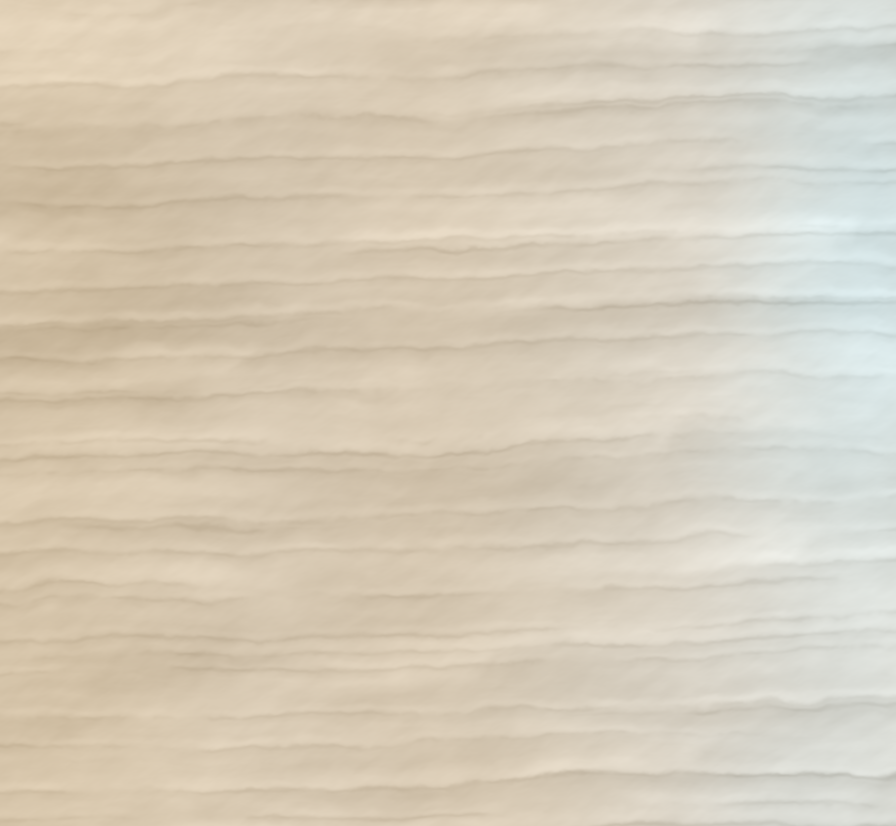
Write a WebGL 1 fragment shader that draws this texture.

```glsl
precision highp float;
// Pale layered stone: near-level strata with thin broken creases, pale flakes
// and a fine slanting grain, made from stretched value noise and jittered rows.
// Warm beige on the left fades into a cool bluish light at the right.
uniform vec2 u_resolution;

float hash(vec2 p) {
  p = fract(p * vec2(0.1031, 0.1137));
  p += dot(p, p.yx + 33.33);
  return fract((p.x + p.y) * p.x * 7.31 + p.y * 13.7);
}

float noise(vec2 p) {
  vec2 i = floor(p), f = fract(p);
  f = f * f * f * (f * (f * 6.0 - 15.0) + 10.0);
  return mix(mix(hash(i), hash(i + vec2(1.0, 0.0)), f.x),
             mix(hash(i + vec2(0.0, 1.0)), hash(i + vec2(1.0, 1.0)), f.x), f.y);
}

// Signed, layered noise around zero
float fbm(vec2 p) {
  float sum = 0.0, amp = 0.5;
  for (int i = 0; i < 4; i++) {
    sum += amp * (noise(p) - 0.5);
    p = p * 2.03 + vec2(17.3, 9.1);
    amp *= 0.5;
  }
  return sum;
}

float bell(float d, float width) {
  return exp(-d * d / (width * width));
}

// Broken dark line per row, with a lit lip above and soft shade below
float crease(vec2 s, float rows, float breaks, float width) {
  float y = s.y * rows;
  float row = floor(y);
  float d = fract(y) - mix(0.36, 0.64, hash(vec2(row, rows)));
  float along = noise(vec2(s.x * breaks + row * 7.7, row * 3.0 + 0.5));
  float rough = fbm(vec2(s.x * breaks * 5.0, row * 5.0 + 0.5));
  float right = smoothstep(0.55, 1.0, s.x);
  float present = smoothstep(0.42, 0.9, along + 0.7 * rough + 0.22 * right);
  float soft = smoothstep(0.25, 0.75, along + 0.2 * right);
  return soft * (0.5 * bell(d - 0.15, 0.12) - 0.4 * bell(d + 0.10, 0.14))
       - present * bell(d, width);
}

// Pale tongue in each row, cut off at its right end by a slanted edge
float flake(vec2 s, float rows) {
  float y = s.y * rows;
  float row = floor(y), f = fract(y);
  float end = mix(0.1, 1.3, hash(vec2(row, 41.0)));
  float x = s.x - 0.9 * f / rows + 0.03 * fbm(s * 30.0);
  float body = smoothstep(end - 0.3, end - 0.02, x) * smoothstep(end + 0.012, end - 0.012, x);
  return body * smoothstep(0.25, 0.4, f) * smoothstep(0.75, 0.5, f);
}

void main() {
  vec2 uv = gl_FragCoord.xy / u_resolution;
  vec2 p = gl_FragCoord.xy / u_resolution.y;

  // Strata coordinates: rising slightly to the right, wavy and ragged
  vec2 s = p;
  s.y += 2.0 - 0.03 * p.x + 0.04 * fbm(p * vec2(2.5, 4.0));
  s.y += 0.014 * fbm(p * vec2(13.0, 22.0)) + 0.006 * fbm(p * vec2(45.0, 60.0));

  // Relief from broad bands down to fine streaks
  float relief = 0.125 * fbm(s * vec2(1.3, 10.0));
  relief += 0.065 * fbm(s * vec2(4.5, 30.0) + 5.0);
  relief += 0.070 * fbm(p * vec2(2.0, 3.0) + 31.0);
  relief += 0.058 * crease(s, 12.5, 3.2, 0.038);
  relief += 0.036 * crease(s + vec2(3.0, 0.37), 21.0, 7.0, 0.065);
  relief += 0.034 * flake(s, 8.0);

  // Fine grain slanting up to the right
  vec2 g = vec2(0.86 * p.x + 0.5 * p.y, 0.86 * p.y - 0.5 * p.x);
  relief += 0.036 * fbm(g * vec2(26.0, 75.0));
  relief += 0.022 * fbm(s * vec2(22.0, 90.0) + 13.0);

  // Warm stone, neutral toward the right, bluish at the right edge
  float drift = uv.x + 0.12 * fbm(s * vec2(2.0, 7.0) + 60.0);
  vec3 color = mix(vec3(0.838, 0.770, 0.665), vec3(0.852, 0.795, 0.708), smoothstep(0.0, 0.35, drift));
  color = mix(color, vec3(0.845, 0.832, 0.795), smoothstep(0.45, 0.95, drift));
  float cool = smoothstep(0.74, 0.98, drift) * (0.25 + 0.75 * bell(uv.y - 0.67, 0.30));
  color = mix(color, vec3(0.832, 0.892, 0.898), cool);

  // Shade slightly warmer in the hollows
  color += relief * vec3(0.96, 1.0, 1.06);
  gl_FragColor = vec4(clamp(color, 0.0, 1.0), 1.0);
}
```
